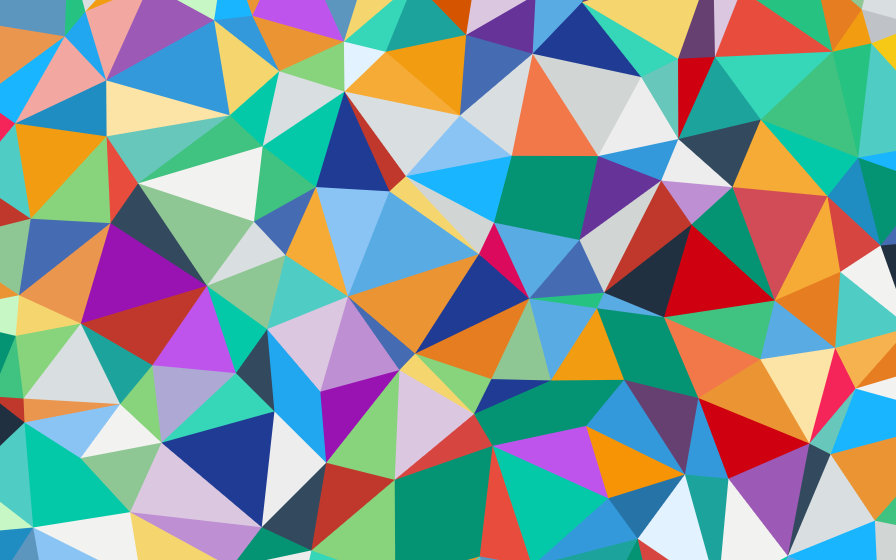
This background is drawn by a Shadertoy shader. Its source:

```glsl
// A mosaic of flat, brightly coloured triangles with crisp edges.
// Lattice points are jittered inside their cells; every quad between four
// points is cut along its better diagonal and both halves get a palette colour.

vec2 hash22(vec2 p) {
    vec3 q = fract(p.xyx * vec3(0.1031, 0.1030, 0.0973));
    q += dot(q, q.yzx + 33.33);
    return fract((q.xx + q.yz) * q.zy);
}

vec3 green(float h) {
    return vec3[](vec3(.21, .84, .72), vec3(.31, .80, .77), vec3(.11, .64, .61),
        vec3(.01, .79, .66), vec3(.02, .58, .45), vec3(.15, .76, .51), vec3(.25, .76, .50),
        vec3(.53, .83, .49), vec3(.40, .78, .73), vec3(.56, .78, .58))[int(h * 10.0)];
}

vec3 blue(float h) {
    return vec3[](vec3(.27, .42, .70), vec3(.35, .67, .89), vec3(.36, .59, .75),
        vec3(.13, .65, .94), vec3(.12, .55, .76), vec3(.15, .45, .66), vec3(.20, .29, .37),
        vec3(.10, .71, 1.0), vec3(.20, .60, .86), vec3(.13, .19, .25), vec3(.12, .23, .58),
        vec3(.54, .77, .96))[int(h * 12.0)];
}

vec3 pale(float h) {
    return vec3[](vec3(.93, .93, .93), vec3(.89, .95, 1.0), vec3(.95, .95, .94),
        vec3(.85, .87, .88), vec3(.75, .76, .78), vec3(.82, .84, .83), vec3(.86, .78, .88),
        vec3(.99, .89, .65), vec3(.78, .97, .77))[int(h * 9.0)];
}

vec3 red(float h) {
    return vec3[](vec3(.91, .30, .24), vec3(.82, .30, .34), vec3(.75, .22, .17),
        vec3(.81, .00, .06), vec3(.86, .04, .36), vec3(.96, .14, .35), vec3(.84, .27, .25),
        vec3(.95, .47, .29), vec3(.95, .66, .63), vec3(.88, .41, .42))[int(h * 10.0)];
}

vec3 orange(float h) {
    return vec3[](vec3(.92, .58, .20), vec3(.97, .58, .02), vec3(.96, .70, .31),
        vec3(.92, .59, .31), vec3(.95, .61, .07), vec3(.83, .33, .00), vec3(.96, .84, .43),
        vec3(.97, .79, .09), vec3(.90, .49, .13), vec3(.96, .67, .21))[int(h * 10.0)];
}

vec3 purple(float h) {
    return vec3[](vec3(.40, .20, .60), vec3(.61, .35, .71), vec3(.75, .56, .83),
        vec3(.60, .07, .70), vec3(.40, .25, .44), vec3(.75, .33, .93),
        vec3(.68, .66, .83))[int(h * 7.0)];
}

// An evenly spread sequence, loosened by noise, keeps the colour shares balanced.
vec3 triangleColor(vec2 cell, float side) {
    vec2 h = min(hash22(cell + 57.0 * side + 11.3), 0.999);
    float family = fract(dot(cell, vec2(0.7549, 0.5698)) + 0.41 * side + 0.4 * h.x);
    if (family < 0.29) return green(h.y);
    if (family < 0.49) return blue(h.y);
    if (family < 0.65) return pale(h.y);
    if (family < 0.78) return red(h.y);
    if (family < 0.91) return orange(h.y);
    return purple(h.y);
}

vec2 meshPoint(vec2 cell) {
    return cell + 0.5 + 0.86 * (hash22(cell + 3.7) - 0.5);
}

float cross2(vec2 a, vec2 b) { return a.x * b.y - a.y * b.x; }

// Signed area over the longest edge squared: low for slivers, negative if flipped.
float quality(vec2 a, vec2 b, vec2 c) {
    vec2 u = b - a, v = c - a, w = c - b;
    return cross2(u, v) / max(dot(u, u), max(dot(v, v), dot(w, w)));
}

float outsideEdge(vec2 p, vec2 a, vec2 b) {
    return cross2(p - a, normalize(b - a));
}

float coverage(vec2 p, vec2 a, vec2 b, vec2 c, float pixel) {
    float d = max(outsideEdge(p, a, b), max(outsideEdge(p, b, c), outsideEdge(p, c, a)));
    return clamp(0.5 - d / pixel, 0.0, 1.0);
}

void mainImage(out vec4 fragColor, in vec2 fragCoord) {
    // Tilted lattice, 7.6 cells to the canvas height
    float pixel = 7.6 / iResolution.y;
    vec2 p = mat2(0.88, 0.475, -0.475, 0.88) * fragCoord * pixel + 20.0;

    // Only the four quads around the current cell can reach this point
    vec4 sum = vec4(0.0);
    for (int i = 0; i < 4; i++) {
        vec2 cell = floor(p) - vec2(i & 1, i >> 1);
        vec2 a = meshPoint(cell);
        vec2 b = meshPoint(cell + vec2(1, 0));
        vec2 c = meshPoint(cell + vec2(1, 1));
        vec2 d = meshPoint(cell + vec2(0, 1));

        // Rotate the corner names when the other diagonal cuts better
        if (min(quality(a, b, d), quality(b, c, d)) > min(quality(a, b, c), quality(a, c, d))) {
            vec2 first = a;
            a = b; b = c; c = d; d = first;
        }
        sum += vec4(triangleColor(cell, 0.0), 1.0) * coverage(p, a, b, c, pixel);
        sum += vec4(triangleColor(cell, 1.0), 1.0) * coverage(p, a, c, d, pixel);
    }
    fragColor = vec4(sum.rgb / max(sum.a, 0.001), 1.0);
}
```
